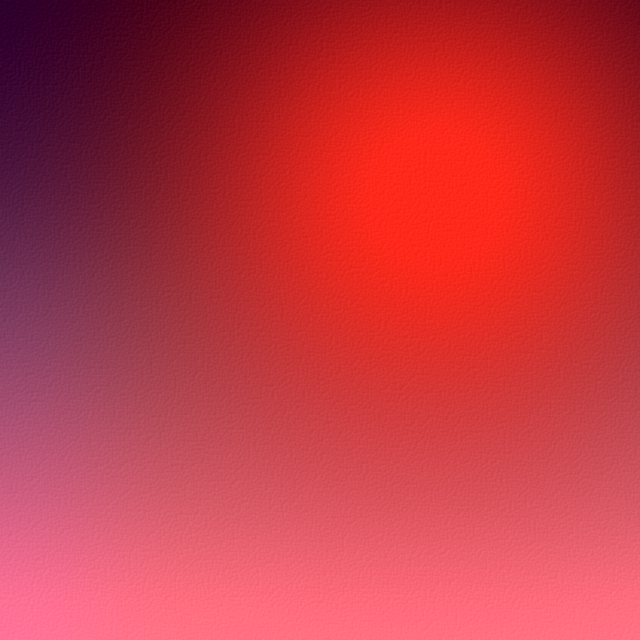
Write a Shadertoy shader that draws this background.

```glsl
// A soft red glow over a vertical gradient from dark plum to warm pink.
// The gradient is a smooth spline of colour stops, the glow is a Gaussian,
// and an embossed cellular height field adds a fine paper grain.

#define GLOW_CENTER vec2(0.68, 0.69)
#define GLOW_COLOR vec3(1.0, 0.16, 0.105)
#define GLOW_SPREAD 0.155
#define GLOW_GAIN 1.06
#define WARM_SHIFT 0.075
#define GRAIN_CELLS 210.0
#define GRAIN_STRENGTH 0.035

const int STOPS = 5;

// Colour stops, evenly spaced from bottom to top.
const vec3 gradientStops[STOPS] = vec3[STOPS](
    vec3(1.04, 0.45, 0.60),
    vec3(0.78, 0.36, 0.50),
    vec3(0.48, 0.24, 0.39),
    vec3(0.25, 0.07, 0.24),
    vec3(0.15, -0.02, 0.17));

vec3 stopAt(int i) {
    return gradientStops[clamp(i, 0, STOPS - 1)];
}

// Catmull-Rom blend through the stops.
vec3 verticalGradient(float height) {
    float s = clamp(height, 0.0, 1.0) * float(STOPS - 1);
    int i = min(int(s), STOPS - 2);
    float t = s - float(i);
    vec3 a = stopAt(i - 1), b = stopAt(i), c = stopAt(i + 1), d = stopAt(i + 2);
    return b + 0.5 * t * (c - a + t * (2.0 * a - 5.0 * b + 4.0 * c - d
                        + t * (3.0 * (b - c) + d - a)));
}

vec2 hash2(vec2 p) {
    vec3 q = fract(p.xyx * vec3(0.1031, 0.1030, 0.0973));
    q += dot(q, q.yzx + 33.33);
    return fract((q.xx + q.yz) * q.zy);
}

// Distance to the nearest scattered cell point.
float cellular(vec2 p) {
    vec2 cell = floor(p);
    float nearest = 8.0;
    for (int y = -1; y <= 1; y++) {
        for (int x = -1; x <= 1; x++) {
            vec2 neighbor = cell + vec2(x, y);
            vec2 offset = neighbor + hash2(neighbor) - p;
            nearest = min(nearest, dot(offset, offset));
        }
    }
    return sqrt(nearest);
}

// Relief lit from the upper left.
float paperGrain(vec2 uv) {
    vec2 p = uv * GRAIN_CELLS;
    vec2 towardLight = vec2(-0.25, 0.25);
    return cellular(p + towardLight) - cellular(p - towardLight);
}

void mainImage(out vec4 fragColor, in vec2 fragCoord) {
    vec2 uv = fragCoord / iResolution.xy;

    // Base gradient, cooler along the left edge.
    vec3 color = verticalGradient(uv.y);
    color.b -= WARM_SHIFT * smoothstep(0.0, 0.3, uv.x);

    // Red glow.
    vec2 toGlow = uv - GLOW_CENTER;
    float glow = GLOW_GAIN * exp(-dot(toGlow, toGlow) / GLOW_SPREAD);
    color = mix(color, GLOW_COLOR, min(glow, 1.0));

    // Paper grain.
    color += GRAIN_STRENGTH * paperGrain(uv);

    fragColor = vec4(clamp(color, 0.0, 1.0), 1.0);
}
```
